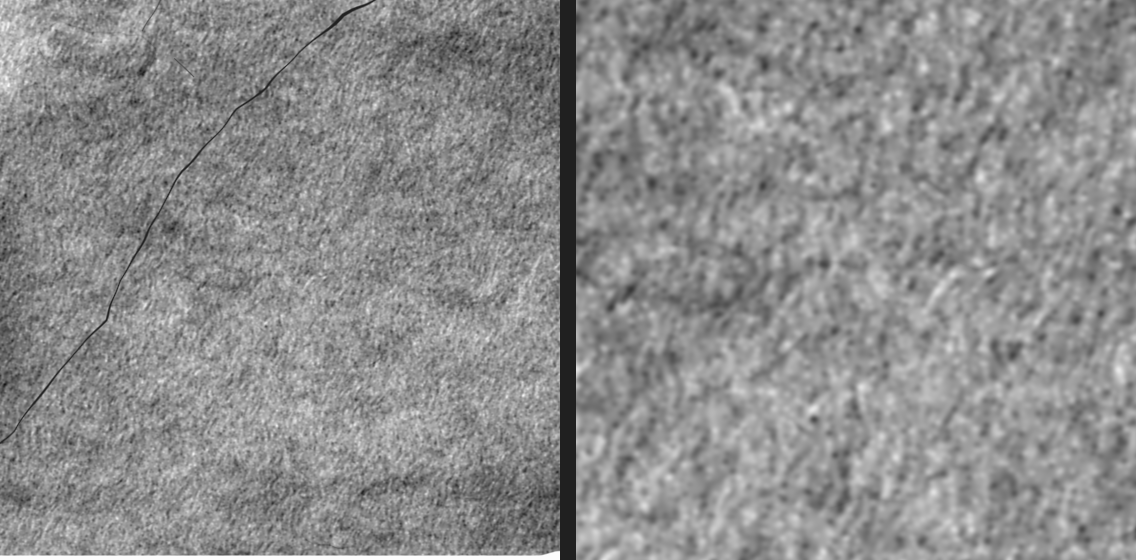
Left, the full canvas; right, a detail of the centre.
Write a Shadertoy shader that draws this texture.

```glsl
const vec2 CRACK[13] = vec2[13](
    vec2(-0.01, 0.20), vec2(0.026, 0.232), vec2(0.08, 0.303), vec2(0.13, 0.368),
    vec2(0.19, 0.43), vec2(0.215, 0.499), vec2(0.267, 0.59), vec2(0.326, 0.694),
    vec2(0.423, 0.805), vec2(0.475, 0.841), vec2(0.534, 0.906), vec2(0.612, 0.974),
    vec2(0.68, 1.005));

const float STONE_GREY = 0.563;
const float CRACK_GREY = 0.13;
const float MARGIN_GREY = 0.99;

vec3 hash3(vec2 p) {
    vec3 q = fract(p.xyx * vec3(0.1031, 0.1030, 0.0973));
    q += dot(q, q.yzx + 33.33);
    return fract((q.xxy + q.yzz) * q.zyx);
}

// Cellular noise: one soft light or dark blob per cell
float blobs(vec2 p) {
    vec2 cell = floor(p);
    float sum = 0.0;
    for (int y = -1; y <= 1; y++)
    for (int x = -1; x <= 1; x++) {
        vec2 id = cell + vec2(x, y);
        vec3 h = hash3(id + 200.0);
        vec2 d = p - id - h.xy;
        sum += (2.0 * h.z - 1.0) * exp(-4.0 * dot(d, d));
    }
    return sum;
}

// Layered sines bend straight lines into natural ones
vec2 wobble(vec2 p, float amount) {
    vec2 w = sin(p.yx * 31.0 + vec2(0.0, 2.0)) + 0.6 * sin(p.yx * 73.0 + p * 29.0)
           + 0.35 * sin(p.yx * 171.0 - p * 67.0);
    return p + amount * w;
}

float segment(vec2 p, vec2 a, vec2 b) {
    vec2 pa = p - a, ba = b - a;
    return length(pa - ba * clamp(dot(pa, ba) / dot(ba, ba), 0.0, 1.0));
}

float stroke(float dist, float halfWidth, float soft) {
    return 1.0 - smoothstep(halfWidth - soft, halfWidth + soft, dist);
}

float glow(vec2 p, vec2 center, vec2 radius) {
    vec2 d = (p - center) / radius;
    return exp(-dot(d, d));
}

float slab(vec2 p) {
    vec2 q = abs(p - vec2(0.172, 0.908 - 0.12 * (p.x - 0.172))) - vec2(0.068, 0.002);
    return length(max(q, 0.0)) + min(max(q.x, q.y), 0.0) - 0.032;
}

// Soft broken wrinkles where a stretched noise crosses zero
float wrinkle(vec2 p, vec2 scale, float width) {
    float n = blobs(p * scale) / width;
    return exp(-n * n) * smoothstep(-0.1, 0.5, blobs(p * scale * 0.6 + 57.0));
}

float grain(vec2 p) {
    vec2 q = mat2(0.97, 0.24, -0.24, 0.97) * wobble(p, 0.003);
    vec2 lit = vec2(-0.003, 0.0015);
    float bumps = blobs(q * vec2(140.0, 100.0)) - blobs((q + lit) * vec2(140.0, 100.0));
    return 0.14 * bumps
         + 0.10 * blobs(q * vec2(185.0, 120.0) + 3.0)
         + 0.12 * blobs(p * vec2(200.0, 225.0) + 7.0)
         + 0.04 * blobs(q * vec2(70.0, 55.0) + 19.0);
}

float relief(vec2 p) {
    vec2 lit = vec2(-0.005, 0.008);
    float fold = blobs(p * 28.0) - blobs((p + lit) * 28.0);
    return 0.11 * fold + 0.055 * blobs(p * vec2(13.0, 17.0) + 31.0)
         + 0.06 * blobs(p * vec2(4.0, 7.0) + 43.0);
}

// Broad light and shade across the rock face
float shade(vec2 p) {
    float s = 0.25 * glow(p, vec2(0.0, 0.94), vec2(0.09, 0.12));
    s += 0.05 * glow(p, vec2(0.7, 0.40), vec2(0.4, 0.2));
    s += 0.05 * glow(p, vec2(0.45, 0.22), vec2(0.35, 0.12));
    s -= 0.18 * glow(p, vec2(-0.02, 0.42), vec2(0.07, 0.24));
    s -= 0.12 * glow(p, vec2(0.17, 0.8), vec2(0.2, 0.07));
    s -= 0.10 * glow(p, vec2(0.95, 0.88), vec2(0.28, 0.22));
    s -= 0.21 * glow(p, vec2(1.02, 0.08), vec2(0.17, 0.09));
    s -= 0.09 * glow(p, vec2(0.55, 0.125 + 0.05 * (p.x - 0.5)), vec2(0.7, 0.025));
    return s;
}

void mainImage(out vec4 fragColor, in vec2 fragCoord) {
    vec2 p = fragCoord / iResolution.xy;
    float pixel = 1.0 / iResolution.y;
    vec2 bent = wobble(p, 0.004);
    float grey = STONE_GREY + shade(bent) + relief(bent) + grain(p);

    // Raised slab, lit from the upper left
    float edge = slab(bent);
    float slope = slab(bent + vec2(-0.006, 0.005)) - edge;
    grey += 24.0 * slope * exp(-pow((edge + 0.004) / 0.009, 2.0));
    grey -= 0.12 * stroke(abs(edge - 0.004), 0.001, 0.003);

    // Faint wrinkles and veins
    grey -= 0.09 * wrinkle(bent, vec2(13.0, 34.0), 0.12);
    grey -= 0.08 * wrinkle(bent + 3.0, vec2(34.0, 48.0), 0.2);
    float vein = min(segment(bent, vec2(0.47, 0.505), vec2(0.57, 0.51)),
                     segment(bent, vec2(0.57, 0.51), vec2(0.65, 0.55)));
    vein = min(vein, segment(bent, vec2(0.14, 0.36), vec2(0.56, 0.365)));
    vein = min(vein, segment(bent, vec2(0.66, 0.475), vec2(0.96, 0.505)));
    vein = min(vein, segment(bent, vec2(0.5, 0.125), vec2(0.86, 0.175)));
    float broken = smoothstep(-0.3, 0.4, blobs(p * 32.0 + 11.0));
    grey -= 0.14 * broken * stroke(vein, 0.002, 0.004);

    // Long diagonal crack with two short side cracks
    vec2 jagged = wobble(p, 0.0014);
    float dist = 1.0;
    for (int i = 0; i < 12; i++) dist = min(dist, segment(jagged, CRACK[i], CRACK[i + 1]));
    float width = 0.0014 + 0.0004 * sin(p.y * 47.0) + 0.0013 * glow(p, vec2(0.61, 0.97), vec2(0.04));
    float side = min(segment(jagged, vec2(0.287, 1.0), vec2(0.254, 0.945)),
                     segment(jagged, vec2(0.312, 0.893), vec2(0.346, 0.864)));
    float soft = max(pixel, 0.0018);
    grey = mix(grey, CRACK_GREY, stroke(dist, width, soft));
    grey = mix(grey, CRACK_GREY + 0.1, 0.75 * stroke(side, 0.001, soft));

    // Pale margin along the foot
    float foot = 0.008 + 0.008 * smoothstep(0.96, 1.0, p.x);
    grey = mix(grey, MARGIN_GREY, 1.0 - smoothstep(foot - pixel, foot + pixel, p.y));
    fragColor = vec4(vec3(clamp(grey, 0.0, 1.0)), 1.0);
}
```
